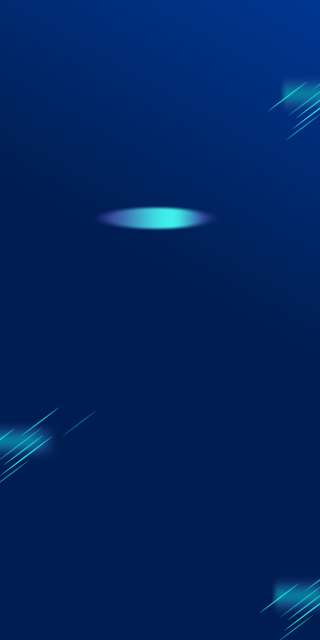
Give the GLSL for this background, as a Shadertoy shader.

```glsl
// Deep navy backdrop lit from the upper right, with a soft cyan lens and
// three copies of one motif: a blurred teal slab crossed by slanted streaks.
// Space is 1 wide by 2 high; soft shapes are distance ramps, layered by mix.

const vec3 NAVY   = vec3(0.000, 0.115, 0.318);
const vec3 ROYAL  = vec3(0.000, 0.215, 0.570);
const vec3 VIOLET = vec3(0.220, 0.260, 0.610);
const vec3 CYAN   = vec3(0.250, 0.940, 0.920);
const vec3 TEAL   = vec3(0.020, 0.530, 0.640);
const vec3 SPARK  = vec3(0.120, 0.920, 0.900);

const vec2  LIGHT_START  = vec2(0.0, 1.453);
const vec2  LIGHT_DIR    = vec2(0.497, 0.868);
const float LIGHT_LENGTH = 0.97;

const vec2  LENS_CENTER = vec2(0.488, 1.318);
const vec2  LENS_RADIUS = vec2(0.193, 0.038);
const float LENS_PEAK   = 0.535;

const vec2  SLAB_HALF    = vec2(0.100, 0.056);
const vec2  STREAK_DIR   = vec2(0.798, 0.602);
const float STREAK_WIDTH = 0.0017;

const vec2 MOTIFS[3] = vec2[3](
    vec2(0.982, 1.706), vec2(0.068, 0.622), vec2(0.956, 0.138));

// Each streak: center offset, half length, opacity
const vec4 STREAKS[7] = vec4[7](
    vec4(-0.083, -0.007, 0.077, 0.85),
    vec4( 0.014, -0.047, 0.103, 1.00),
    vec4(-0.033, -0.102, 0.071, 0.55),
    vec4( 0.057,  0.060, 0.076, 0.75),
    vec4(-0.009, -0.013, 0.092, 0.55),
    vec4( 0.005, -0.029, 0.078, 0.80),
    vec4( 0.180,  0.055, 0.068, 0.32));

vec3 backdrop(vec2 p) {
    float t = dot(p - LIGHT_START, LIGHT_DIR) / LIGHT_LENGTH;
    return mix(NAVY, ROYAL, clamp(t, 0.0, 1.0));
}

// Blurred ellipse, violet at both tips and cyan right of its middle
vec3 addLens(vec3 color, vec2 p) {
    vec2 q = (p - LENS_CENTER) / LENS_RADIUS;
    float mask = 1.0 - smoothstep(0.66, 1.06, length(q));
    float fromPeak = p.x - LENS_PEAK;
    float reach = fromPeak < 0.0 ? 0.225 : 0.125;
    float violet = smoothstep(0.0, 1.0, abs(fromPeak) / reach);
    return mix(color, mix(CYAN, VIOLET, violet), mask);
}

// Slab with a crisp left side, a long right fade and violet fringes
vec3 addSlab(vec3 color, vec2 q) {
    float left = smoothstep(-SLAB_HALF.x - 0.010, -SLAB_HALF.x + 0.018, q.x);
    float right = 1.0 - smoothstep(0.02, SLAB_HALF.x + 0.012, q.x);
    float height = abs(q.y) / SLAB_HALF.y;
    float fringe = 1.0 - smoothstep(0.25, 1.2, height);
    float core = exp(-3.6 * height * height);
    float fringeRight = 1.0 - smoothstep(0.05, SLAB_HALF.x + 0.025, q.x);
    color = mix(color, VIOLET, 0.45 * left * fringeRight * fringe);
    return mix(color, TEAL, 0.86 * left * right * core);
}

// Thin line tapering and fading toward both ends
float streak(vec2 q, float halfLength, float pixel) {
    float along = dot(q, STREAK_DIR) / halfLength;
    float across = abs(dot(q, vec2(-STREAK_DIR.y, STREAK_DIR.x)));
    float taper = max(1.0 - along * along, 0.0);
    float width = STREAK_WIDTH * taper;
    float soft = 0.75 * pixel;
    float line = 1.0 - smoothstep(max(width - soft, 0.0), width + soft, across);
    return line * sqrt(taper);
}

void mainImage(out vec4 fragColor, in vec2 fragCoord) {
    vec2 p = fragCoord / iResolution.xy * vec2(1.0, 2.0);
    float pixel = 2.0 / iResolution.y;
    vec3 color = addLens(backdrop(p), p);

    for (int m = 0; m < 3; m++) {
        vec2 q = p - MOTIFS[m];
        color = addSlab(color, q);
        for (int s = 0; s < 7; s++) {
            vec4 line = STREAKS[s];
            color = mix(color, SPARK, line.w * streak(q - line.xy, line.z, pixel));
        }
    }
    fragColor = vec4(color, 1.0);
}
```
